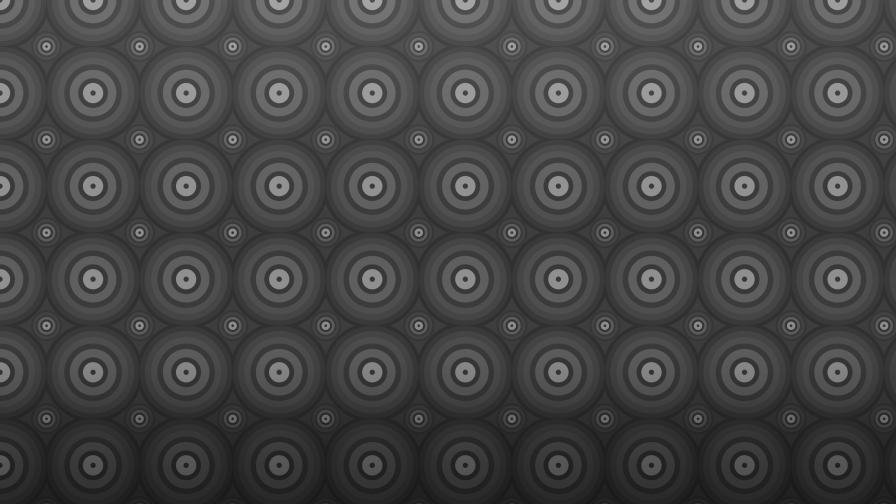
Reproduce this pattern procedurally as a Shadertoy shader.

```glsl
#define CELL 0.18466      // tile size in canvas heights
#define GAP_TONE 0.24     // concave diamond between large targets
#define FLOOR_SHADE 0.54  // brightness at the bottom edge
#define FADE_HEIGHT 0.36  // height where the bottom fade ends
#define GLOW 0.085        // light added at the top

// Each ring is (outer radius in cells, tone), painted from outside in.
const vec2 LARGE_RINGS[9] = vec2[9](
    vec2(0.535, 0.19), vec2(0.497, 0.225), vec2(0.443, 0.27),
    vec2(0.376, 0.305), vec2(0.309, 0.23), vec2(0.25, 0.37),
    vec2(0.16, 0.22), vec2(0.109, 0.56), vec2(0.028, 0.22));

const vec2 SMALL_RINGS[7] = vec2[7](
    vec2(0.167, 0.21), vec2(0.145, 0.26), vec2(0.115, 0.22),
    vec2(0.095, 0.36), vec2(0.067, 0.2), vec2(0.045, 0.55),
    vec2(0.014, 0.2));

// Distance to the nearest point of the unit grid
float gridDistance(vec2 p) {
    return length(fract(p + 0.5) - 0.5);
}

float paintRing(float tone, float dist, vec2 ring, float blur) {
    float outside = smoothstep(-blur, blur, dist - ring.x);
    return mix(ring.y, tone, outside);
}

// Bottom fade and a soft light from the top centre
float lightTone(float tone, vec2 uv) {
    float shade = mix(FLOOR_SHADE, 1.0, smoothstep(0.0, FADE_HEIGHT, uv.y));
    float side = uv.x - 0.5;
    float glow = GLOW * smoothstep(0.5, 1.05, uv.y) * (1.0 - 1.6 * side * side);
    return tone * shade + glow;
}

void mainImage(out vec4 fragColor, in vec2 fragCoord) {
    vec2 uv = fragCoord / iResolution.xy;
    // The grid hangs from the top left corner
    vec2 p = vec2(fragCoord.x, iResolution.y - fragCoord.y) / (iResolution.y * CELL);
    float blur = 0.7 / (iResolution.y * CELL);

    float largeDist = gridDistance(p);
    float smallDist = gridDistance(p + 0.5);

    float tone = GAP_TONE;
    for (int i = 0; i < LARGE_RINGS.length(); i++)
        tone = paintRing(tone, largeDist, LARGE_RINGS[i], blur);
    for (int i = 0; i < SMALL_RINGS.length(); i++)
        tone = paintRing(tone, smallDist, SMALL_RINGS[i], blur);

    fragColor = vec4(vec3(lightTone(tone, uv)), 1.0);
}
```
